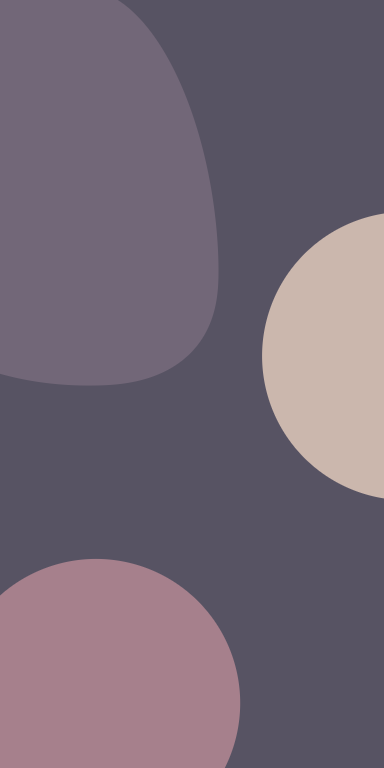
A WebGL 2 fragment shader for this background:

```glsl
#version 300 es
precision highp float;
// Flat abstract background: a soft mauve blob and two cropped discs on dusky slate.

uniform vec2 u_resolution;
out vec4 outColor;

// Antialiased coverage of a disc; pixel is the width of one pixel in canvas units.
float disc(vec2 p, vec2 center, float radius, float pixel) {
    return clamp(0.5 - (length(p - center) - radius) / pixel, 0.0, 1.0);
}

// Rounded blob: each quadrant is a superellipse with its own radii and exponent.
float blob(vec2 p, vec2 center) {
    vec2 d = p - center;
    bool upper = d.y > 0.0;
    float left = upper ? 1.56 : 0.521;
    vec2 radii = vec2(d.x > 0.0 ? 0.340 : left, upper ? 0.729 : 0.301);
    float power = upper ? 1.85 : (d.x > 0.0 ? 2.45 : 2.0);
    vec2 q = pow(max(abs(d) / radii, 1e-5), vec2(power));
    float field = q.x + q.y - 1.0;
    float slope = length(vec2(dFdx(field), dFdy(field)));
    return clamp(0.5 - field / max(slope, 1e-5), 0.0, 1.0);
}

void main() {
    // One unit is the canvas width, so the canvas is two units tall.
    vec2 p = gl_FragCoord.xy / u_resolution.x;
    float pixel = 1.0 / u_resolution.x;

    vec3 slate = vec3(0.341, 0.325, 0.388);
    vec3 mauve = vec3(0.449, 0.404, 0.471);
    vec3 rose = vec3(0.651, 0.502, 0.549);
    vec3 sand = vec3(0.798, 0.718, 0.680);

    // Layers from back to front
    vec3 color = mix(slate, mauve, blob(p, vec2(0.229, 1.297)));
    color = mix(color, rose, disc(p, vec2(0.250, 0.169), 0.3755, pixel));
    color = mix(color, sand, disc(p, vec2(1.058, 1.073), 0.3755, pixel));

    outColor = vec4(color, 1.0);
}
```
